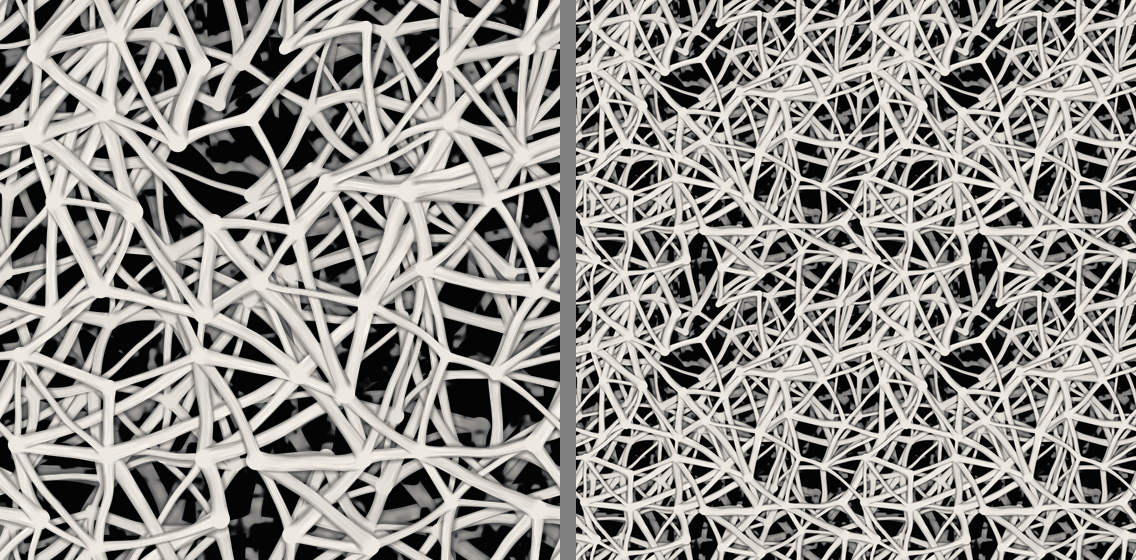
Left: one tile. Right: repeated 2 by 2.
This texture is drawn by a WebGL 1 fragment shader. Its source:

```glsl
precision highp float;
// Spongy bone: a tangle of pale struts over black hollows, in three depth layers.
// Each layer joins jittered grid nodes by bent, streaked segments that fuse at
// the nodes; nearer layers shade farther ones. All grids and noise wrap to tile.
uniform vec2 u_resolution;

const vec3 BONE_TINT = vec3(1.0, 0.978, 0.945);
const vec3 SHADE_TINT = vec3(0.97, 1.0, 1.04);
const float HOLLOW_TONE = 0.015;
const float FRONT_TONE = 0.93;
const float MIDDLE_TONE = 0.89;
const float BACK_TONE = 0.5;
const float FRONT_CELLS = 7.0;
const float MIDDLE_CELLS = 8.0;
const float BACK_CELLS = 9.0;
const float FRONT_WIDTH = 0.0094;  // half widths of the struts
const float MIDDLE_WIDTH = 0.0079;
const float BACK_WIDTH = 0.0105;
const float KEEP_SHORT = 0.82;     // shares of possible struts that exist
const float KEEP_LONG = 0.36;
const float BEND = 0.12;
const float FLARE = 0.4;
const float STREAK = 0.3;
const float CREASE = 0.3;
const float SHADOW_REACH = 0.01;
const float WARP = 0.008;

vec4 hash4(vec3 v) {
  vec4 q = fract(v.xyzx * vec4(0.1031, 0.1030, 0.0973, 0.1099));
  q += dot(q, q.wzxy + 33.33);
  return fract((q.xxyz + q.yzzw) * q.zywx);
}

vec2 wrapCell(vec2 id, float period) {
  return floor(mod(id + 0.5, period));
}

// Value noise that repeats after a whole number of cells
float noise(vec2 p, float period, float seed) {
  vec2 c = floor(p), f = p - c;
  f = f * f * (3.0 - 2.0 * f);
  float a = hash4(vec3(wrapCell(c, period), seed)).x;
  float b = hash4(vec3(wrapCell(c + vec2(1.0, 0.0), period), seed)).x;
  float d = hash4(vec3(wrapCell(c + vec2(0.0, 1.0), period), seed)).x;
  float e = hash4(vec3(wrapCell(c + 1.0, period), seed)).x;
  return mix(mix(a, b, f.x), mix(d, e, f.x), f.y);
}

// Jitter stays low in the cell so that long struts remain inside the search
vec2 nodeAt(vec2 id, float cells, float seed) {
  return id + 0.06 + 0.68 * hash4(vec3(wrapCell(id, cells), seed)).xy;
}

vec2 strutStep(int kind, float pick) {
  if (kind == 0) return vec2(1.0, 0.0);
  if (kind == 1) return vec2(0.0, 1.0);
  if (kind == 2) return vec2(pick < 0.5 ? 1.0 : -1.0, 1.0);
  if (pick < 0.33) return vec2(2.0, 1.0);
  return vec2(pick < 0.66 ? 1.0 : -1.0, 2.0);
}

// Returns premultiplied tone, coverage and distance to the nearest strut edge
vec3 strutLayer(vec2 p, float cells, float halfWidth, float baseTone, float seed) {
  float pixel = 0.8 / u_resolution.y;
  vec2 g = p * cells;
  float tone = 0.0, cover = 0.0, gap = 1.0;
  for (int j = -2; j <= 1; j++) for (int i = -2; i <= 2; i++) {
    vec2 id = floor(g) + vec2(float(i), float(j));
    vec2 start = nodeAt(id, cells, seed);
    for (int k = 0; k < 4; k++) {
      vec4 r = hash4(vec3(wrapCell(id, cells), seed + 5.0 + 3.0 * float(k)));
      if (r.x > (k == 3 ? KEEP_LONG : KEEP_SHORT)) continue;
      vec2 span = nodeAt(id + strutStep(k, r.y), cells, seed) - start;
      float len = max(length(span), 0.01);
      vec2 dir = span / len, rel = g - start;
      float along = dot(rel, dir);
      float t = clamp(along / len, 0.0, 1.0);
      float bow = (r.w - 0.5) * BEND * len * 4.0 * t * (1.0 - t);
      float across = dot(rel, vec2(-dir.y, dir.x)) - bow;
      float tip = abs(2.0 * t - 1.0);
      float w = halfWidth * mix(0.6, 1.4, r.z) * (1.0 + FLARE * tip * tip * tip);
      float edge = length(vec2(along - t * len, across)) / cells - w;
      gap = min(gap, edge);
      // Struts crease where they cross but fuse smoothly at the nodes
      float nodeGap = min(t, 1.0 - t) * len / cells;
      float body = smoothstep(0.4, 2.2, nodeGap / halfWidth);
      tone *= 1.0 - CREASE * body * (1.0 - smoothstep(0.0, 0.005, edge));
      if (edge > pixel) continue;
      // Surface: fine fibres along the strut, darker rim, one greyer flank
      float q = across / (w * cells);
      vec2 fibre = vec2(along / cells * 26.0, q * 3.5) + r.yw * 40.0;
      float streak = 0.6 * noise(fibre, 64.0, 3.0) + 0.4 * noise(fibre * 2.3, 128.0, 7.0) - 0.5;
      float flank = smoothstep(0.35, 0.9, r.w < 0.5 ? q : -q);
      float rim = q * q * q * q;
      float loss = 0.15 * flank + 0.13 * rim - STREAK * streak * (0.2 + abs(q)) + 0.06 * r.y * r.y;
      float shade = baseTone * (1.0 - loss * body);
      float a = 1.0 - smoothstep(-pixel, pixel, edge);
      tone = mix(tone, shade, a);
      cover = mix(cover, 1.0, a);
    }
  }
  return vec3(tone, cover, gap);
}

float castShadow(float gap, float strength) {
  return mix(1.0 - strength, 1.0, smoothstep(0.0, SHADOW_REACH, gap));
}

void main() {
  vec2 uv = gl_FragCoord.xy / u_resolution;
  vec2 p = uv + WARP * (vec2(noise(uv * 16.0, 16.0, 61.0), noise(uv * 16.0, 16.0, 67.0)) - 0.5);

  // Torn, translucent tissue deep in the hollows
  vec3 back = strutLayer(p, BACK_CELLS, BACK_WIDTH, BACK_TONE, 11.0);
  float film = 0.6 * noise(uv * 26.0, 26.0, 71.0) + 0.4 * noise(uv * 70.0, 70.0, 73.0);
  float torn = smoothstep(0.4, 0.52, film) * (0.45 + film);
  float tone = HOLLOW_TONE + back.x * torn;

  // Nearer struts over it, each layer shading what lies below
  vec3 middle = strutLayer(p, MIDDLE_CELLS, MIDDLE_WIDTH, MIDDLE_TONE, 29.0);
  tone = middle.x + tone * castShadow(middle.z, 0.35) * (1.0 - middle.y);
  vec3 front = strutLayer(p, FRONT_CELLS, FRONT_WIDTH, FRONT_TONE, 47.0);
  tone = front.x + tone * castShadow(front.z, 0.35) * (1.0 - front.y);

  vec3 tint = mix(SHADE_TINT, BONE_TINT, smoothstep(0.1, 0.65, tone));
  gl_FragColor = vec4(clamp(tone * tint, 0.0, 1.0), 1.0);
}
```
